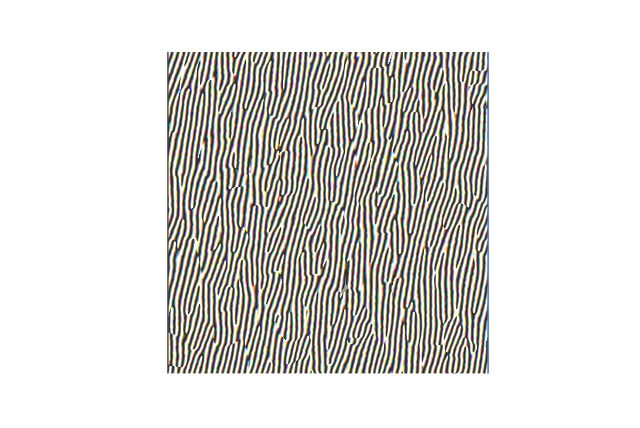
Reproduce this texture procedurally as a WebGL 1 fragment shader.

```glsl
precision highp float;
// A square patch of fine, wavy, near-vertical stripes on a white ground.
// Wrapped Gabor kernels build the forking stripe phase; a phase shift per
// colour channel gives the cyan and yellow fringes. White margins tile.
uniform vec2 u_resolution;

const float TAU = 6.2831853;
const float STRIPES = 56.0;            // stripes across the patch
const float LEAN = 0.16;               // mean sideways drift per unit of height
const float LEAN_SPREAD = 0.42;
const vec2 KERNELS = vec2(20.0, 11.0); // wrapped kernel cells in the patch
const vec2 GRAIN = vec2(110.0);        // wrapped cells of the colour grain
const vec2 PATCH_OFFSET = vec2(0.0187, 0.003);
const float PATCH_SIDE = 0.751;
const float EDGE_LINE = 0.004;
const vec3 PAPER = vec3(1.0);
const vec3 LEFT_LINE = vec3(0.25, 0.25, 0.23);
const vec3 RIGHT_LINE = vec3(0.22, 0.42, 0.80);

vec3 hash3(vec2 cell) {
  vec3 q = fract(cell.xyx * vec3(0.1031, 0.1030, 0.0973));
  q += dot(q, q.yxz + 33.33);
  return fract((q.xxy + q.yzz) * q.zyx);
}

// Three channels of smooth value noise, repeating once per unit square
vec3 wrappedNoise(vec2 p, vec2 cells) {
  vec2 g = p * cells;
  vec2 i = floor(g);
  vec2 f = smoothstep(0.0, 1.0, g - i);
  vec3 a = hash3(mod(i, cells));
  vec3 b = hash3(mod(i + vec2(1.0, 0.0), cells));
  vec3 c = hash3(mod(i + vec2(0.0, 1.0), cells));
  vec3 d = hash3(mod(i + 1.0, cells));
  return mix(mix(a, b, f.x), mix(c, d, f.x), f.y);
}

// Cosine and sine of the local stripe phase, from overlapping Gabor kernels
vec2 stripeWave(vec2 p, vec2 cells) {
  vec2 g = p * cells;
  vec2 base = floor(g);
  vec2 wave = vec2(0.0);
  for (int y = -1; y <= 1; y++) {
    for (int x = -1; x <= 1; x++) {
      vec2 cell = base + vec2(float(x), float(y));
      vec2 id = mod(cell, cells);
      vec3 rnd = hash3(id + 7.0);
      vec3 pose = hash3(id + 61.0);
      vec2 away = g - cell - rnd.xy;
      float window = max(0.0, 1.0 - dot(away, away));
      float lean = LEAN + LEAN_SPREAD * (pose.x - 0.5);
      float pitch = STRIPES * mix(0.9, 1.1, pose.y);
      vec2 d = away / cells;
      float phase = TAU * (pitch * (d.x - lean * d.y) + rnd.z);
      wave += window * window * vec2(cos(phase), sin(phase));
    }
  }
  return wave / max(length(wave), 0.0001);
}

// Turns the wave into light and dark bands, shifted for each channel
vec3 stripeColor(vec2 wave, vec3 shift) {
  vec3 band = wave.x * cos(shift) + wave.y * sin(shift);
  vec3 tone = vec3(0.64, 0.62, 0.57) + vec3(0.49, 0.49, 0.47) * band;
  return clamp(tone, vec3(0.17, 0.16, 0.15), vec3(1.0));
}

// Soft coverage of the unit square
float squareMask(vec2 p, float blur) {
  vec2 d = abs(p - 0.5) - 0.5;
  return 1.0 - smoothstep(-0.5 * blur, 0.5 * blur, max(d.x, d.y));
}

void main() {
  vec2 centred = (gl_FragCoord.xy - 0.5 * u_resolution) / u_resolution.y;
  vec2 p = (centred - PATCH_OFFSET) / PATCH_SIDE + 0.5;
  float pixel = 1.0 / (PATCH_SIDE * u_resolution.y);

  // Stripes with fringes and a little colour grain
  vec3 grain = wrappedNoise(p, GRAIN) - 0.5;
  vec3 shift = vec3(0.32, 0.0, -0.38) + 0.9 * grain;
  vec3 color = stripeColor(stripeWave(p, KERNELS), shift);

  // Thin lines down the two sides
  float leftLine = 1.0 - smoothstep(-0.5 * pixel, 0.5 * pixel, p.x - EDGE_LINE);
  float rightLine = smoothstep(-0.5 * pixel, 0.5 * pixel, p.x - 1.0 + EDGE_LINE);
  color = mix(color, LEFT_LINE, leftLine);
  color = mix(color, RIGHT_LINE, rightLine);

  gl_FragColor = vec4(mix(PAPER, color, squareMask(p, pixel)), 1.0);
}
```
